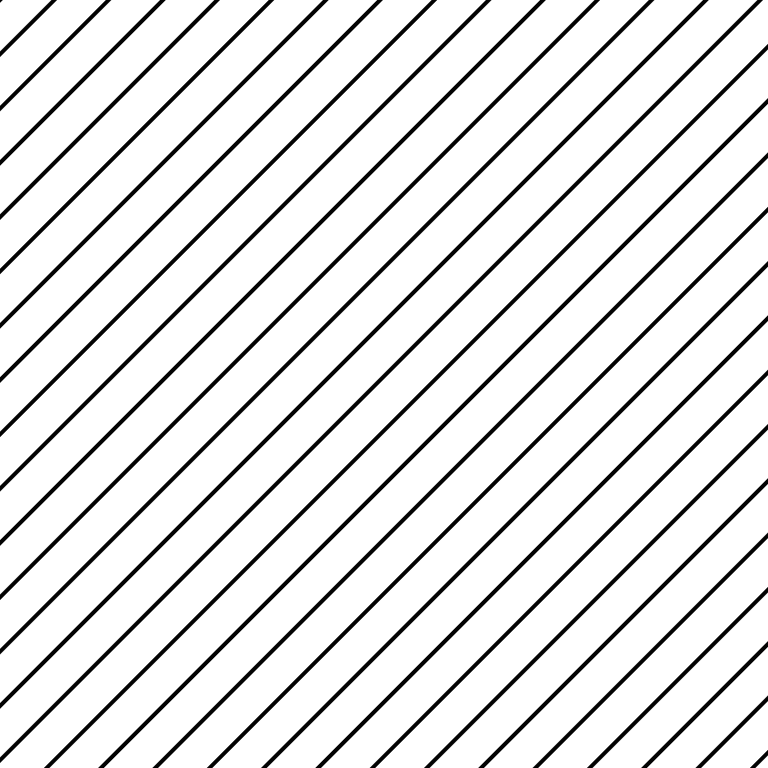
Write a Shadertoy shader that draws this pattern.

```glsl
// Thin black diagonal stripes rising to the right on a white ground.
// The distance along the stripe normal is folded into one period, and
// the distance to the nearest stripe centre gives antialiased coverage.

const float STRIPES_PER_UNIT = 20.0;   // stripes per canvas height, along the normal
const float STRIPE_WIDTH = 0.0052;     // in canvas heights
const vec2 STRIPE_NORMAL = vec2(0.70710678, -0.70710678);
const vec2 STRIPE_ANCHOR = vec2(0.0, 1.0);   // one stripe passes through the top left corner
const vec3 PAPER_COLOR = vec3(1.0);
const vec3 INK_COLOR = vec3(0.01);

// Distance from p to the centre line of the nearest stripe.
float stripeDistance(vec2 p) {
    float phase = dot(p - STRIPE_ANCHOR, STRIPE_NORMAL) * STRIPES_PER_UNIT;
    return abs(fract(phase + 0.5) - 0.5) / STRIPES_PER_UNIT;
}

void mainImage(out vec4 fragColor, in vec2 fragCoord) {
    vec2 p = fragCoord / iResolution.y;
    float pixel = 1.0 / iResolution.y;

    // Edge softened over one pixel.
    float edge = stripeDistance(p) - 0.5 * STRIPE_WIDTH;
    float ink = clamp(0.5 - edge / pixel, 0.0, 1.0);

    fragColor = vec4(mix(PAPER_COLOR, INK_COLOR, ink), 1.0);
}
```
